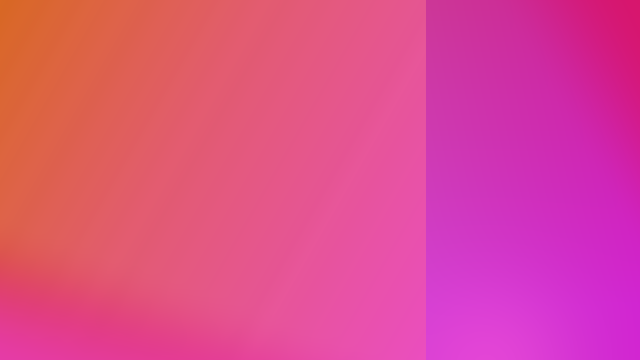
This background is drawn by a WebGL 2 fragment shader. Its source:

```glsl
#version 300 es
precision highp float;
// Two flat panels of warm-to-magenta gradient, split by a vertical seam.
// Each panel is a slanted colour ramp with soft glows laid over it;
// gradient noise across the slant adds faint streaks.

#define SEAM 0.6655
#define SLANT vec2(0.87, -0.5)
#define STREAK_SCALE 15.0
#define STREAK_STRENGTH 0.014
#define ROSE_HEIGHT 0.41
#define ROSE_SLOPE 0.3625
#define PINK_RADIUS 0.22
#define CRIMSON_REACH 0.36

uniform vec2 u_resolution;
out vec4 outColor;

float hashGradient(float cell) {
    return 2.0 * fract(sin(cell * 127.1) * 4375.85) - 1.0;
}

// One-dimensional gradient noise
float gradientNoise(float x) {
    float cell = floor(x);
    float f = x - cell;
    float blend = f * f * f * (f * (f * 6.0 - 15.0) + 10.0);
    return mix(hashGradient(cell) * f, hashGradient(cell + 1.0) * (f - 1.0), blend);
}

// Orange to pink along the slant, with a rose wash in the lower left
vec3 warmPanel(vec2 p) {
    const vec3 orange = vec3(0.85, 0.41, 0.14);
    const vec3 coral = vec3(0.885, 0.36, 0.43);
    const vec3 pink = vec3(0.92, 0.305, 0.75);
    const vec3 magenta = vec3(0.90, 0.23, 0.66);

    float along = dot(p - vec2(0.0, 1.0), SLANT);
    vec3 color = mix(orange, coral, clamp(along / 0.62, 0.0, 1.0));
    color = mix(color, pink, clamp((along - 0.62) / 0.91, 0.0, 1.0));
    color += STREAK_STRENGTH * gradientNoise(along * STREAK_SCALE);

    float depth = ROSE_HEIGHT - ROSE_SLOPE * p.x - p.y;
    color *= mix(vec3(1.0), vec3(0.99, 0.66, 0.98), smoothstep(0.0, 0.28, depth));
    return mix(color, magenta, smoothstep(0.08, 0.44, depth));
}

// Violet ramp with a crimson corner above and a pink glow below
vec3 violetPanel(vec2 p, float aspect) {
    const vec3 plum = vec3(0.80, 0.165, 0.59);
    const vec3 violet = vec3(0.82, 0.195, 0.82);
    const vec3 crimson = vec3(0.85, 0.08, 0.40);
    const vec3 brightPink = vec3(0.89, 0.27, 0.84);

    float across = (p.x / aspect - SEAM) / (1.0 - SEAM);
    vec3 color = mix(plum, violet, clamp((1.0 - p.y) / 0.85, 0.0, 1.0));
    color.g += 0.05 * (1.0 - 2.0 * across);

    float corner = dot(p - vec2(aspect, 1.0), vec2(SLANT.x, -SLANT.y));
    color = mix(color, crimson, 0.85 * smoothstep(-CRIMSON_REACH, 0.0, corner));

    vec2 fromGlow = (p - vec2(0.76 * aspect, -0.02)) / PINK_RADIUS;
    return mix(color, brightPink, exp(-dot(fromGlow, fromGlow)));
}

void main() {
    // Height spans 0 to 1, width spans 0 to aspect
    vec2 p = gl_FragCoord.xy / u_resolution.y;
    float aspect = u_resolution.x / u_resolution.y;
    float halfPixel = 0.5 / u_resolution.y;

    float seam = smoothstep(-halfPixel, halfPixel, p.x - SEAM * aspect);
    vec3 color = mix(warmPanel(p), violetPanel(p, aspect), seam);
    outColor = vec4(color, 1.0);
}
```
